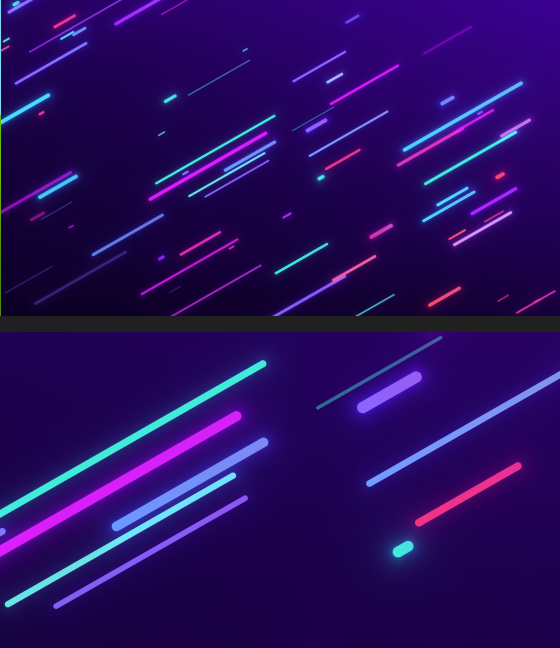
Top: the whole. Bottom: its middle third, enlarged.
Give the GLSL for this background, as a Shadertoy shader.

```glsl
// Glowing neon streaks slanting in loose bundles across a dark violet gradient.

const int STREAK_COUNT = 76;
const float BUNDLE_SIZE = 4.0;
const float SLANT = 0.519;          // radians above horizontal
const float TIGHT_GLOW = 0.007;     // reaches, as fractions of canvas height
const float WIDE_GLOW = 0.022;
const float EDGE_WIDTH = 0.002;     // fraction of canvas width

float hash(float id, float salt) {
    return fract(sin(id * 12.9898 + salt * 78.233) * 43758.5453);
}

// Distance to a horizontal capsule centred at the origin.
float capsule(vec2 p, float halfLength, float radius) {
    p.x -= clamp(p.x, -halfLength, halfLength);
    return length(p) - radius;
}

vec3 neon(float pick) {
    vec3 inks[9] = vec3[9](
        vec3(0.86, 0.10, 0.95),     // magenta
        vec3(0.95, 0.20, 0.52),     // rose
        vec3(0.54, 0.40, 1.00),     // violet
        vec3(0.28, 0.86, 1.00),     // cyan
        vec3(0.84, 0.18, 0.68),     // pink
        vec3(0.66, 0.15, 0.96),     // purple
        vec3(0.97, 0.28, 0.42),     // red
        vec3(0.42, 0.60, 1.00),     // blue
        vec3(0.25, 0.92, 0.85));    // teal
    return inks[int(min(pick * 9.0, 8.0))];
}

vec3 backdrop(vec2 uv) {
    float rise = pow(dot(uv, vec2(0.4, 0.6)), 1.6);
    vec3 shade = mix(vec3(0.054, 0.0, 0.17), vec3(0.235, 0.005, 0.58), rise);
    return shade * mix(0.85, 1.0, smoothstep(0.0, 0.25, uv.y));
}

// Centre in fractions of the canvas: an even spread of bundles, each scattered.
vec2 streakCentre(float id) {
    float bundle = floor(id / BUNDLE_SIZE);
    vec2 spread = fract(bundle * vec2(0.7549, 0.5698) + 0.31);
    vec2 scatter = vec2(hash(id, 1.0), hash(id, 2.0)) - 0.5;
    return mix(vec2(-0.02), vec2(1.02), spread) + vec2(0.2, 0.3) * scatter;
}

// Streaks dim towards the lower left and upper right corners.
float cornerFade(vec2 centre) {
    return 1.0 - 0.75 * smoothstep(0.42, 0.72, abs(centre.x + centre.y - 1.0));
}

vec3 addStreak(vec3 base, vec2 p, float id, float strength, float pixel) {
    float weight = hash(id, 3.0);
    float halfLength = 0.006 + 0.225 * pow(hash(id, 4.0), 2.2);
    float radius = mix(0.0018, 0.0062, weight) * mix(0.6, 1.0, strength);
    float opacity = strength * mix(0.45, 1.0, smoothstep(0.0, 0.35, weight));

    // Colour drifts gently from one end to the other, some streaks paler.
    float along = clamp(0.5 + 0.5 * p.x / halfLength, 0.0, 1.0);
    vec3 ink = mix(neon(hash(id, 5.0)), neon(hash(id, 6.0)), 0.15 * along);
    ink = mix(ink, vec3(0.85, 0.86, 1.0), 0.6 * smoothstep(0.8, 1.0, hash(id, 7.0)));

    float d = capsule(p, halfLength, radius);
    float reach = max(d, 0.0);
    float glow = 0.3 * exp(-reach / TIGHT_GLOW) + 0.09 * exp(-reach / WIDE_GLOW);
    float cover = opacity * (1.0 - smoothstep(-pixel, pixel, d));
    return mix(base + ink * ink * glow * opacity * weight, ink, cover);
}

// Thin bright sliver along the left border, sky blue above lime green.
vec3 addEdge(vec3 base, vec2 uv, vec2 pixel) {
    float above = smoothstep(-pixel.y, pixel.y, uv.y - 0.637);
    vec3 lime = vec3(0.42, 0.72, 0.05) * mix(0.75, 1.0, smoothstep(0.1, 0.5, uv.y));
    vec3 tint = mix(lime, vec3(0.5, 0.85, 0.97), above);
    float cover = 1.0 - smoothstep(-0.5 * pixel.x, 0.5 * pixel.x, uv.x - EDGE_WIDTH);
    return mix(base, tint, cover);
}

void mainImage(out vec4 fragColor, in vec2 fragCoord) {
    vec2 uv = fragCoord / iResolution.xy;
    vec2 extent = vec2(iResolution.x / iResolution.y, 1.0);
    float pixel = 0.7 / iResolution.y;
    float c = cos(SLANT), s = sin(SLANT);
    mat2 toSlant = mat2(c, -s, s, c);

    vec3 color = backdrop(uv);
    for (int i = 0; i < STREAK_COUNT; i++) {
        float id = float(i) + 1.0;
        vec2 centre = streakCentre(id);
        vec2 local = toSlant * ((uv - centre) * extent);
        color = addStreak(color, local, id, cornerFade(centre), pixel);
    }
    color = addEdge(color, uv, 1.0 / iResolution.xy);
    fragColor = vec4(clamp(color, 0.0, 1.0), 1.0);
}
```
